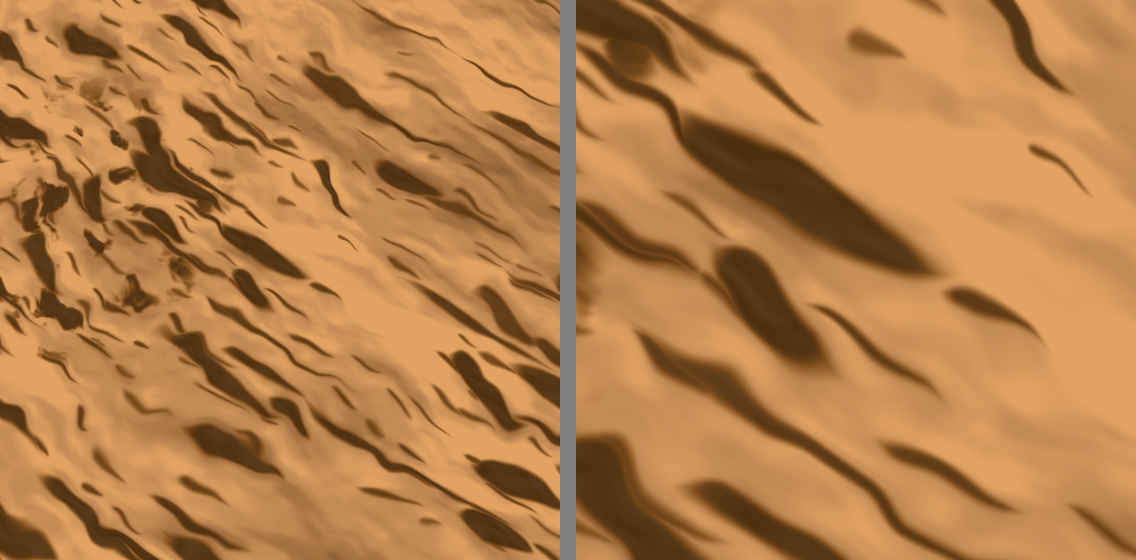
Left: the whole. Right: its middle third, enlarged.
Write a three.js fragment shader that draws this texture.

```glsl
// Wind-cut sand in low warm light, receding towards the top.
// Soft tapered shadows are scattered in cells on a rotated, perspective ground,
// over sand shaded by the slope of stretched fractal noise.
varying vec2 vUv;

float hash(vec2 p) {
  return fract(sin(dot(p, vec2(127.1, 311.7))) * 43758.5453);
}

float noise(vec2 p) {
  vec2 i = floor(p);
  vec2 f = fract(p);
  f = f * f * (3.0 - 2.0 * f);
  return mix(mix(hash(i), hash(i + vec2(1.0, 0.0)), f.x),
             mix(hash(i + vec2(0.0, 1.0)), hash(i + 1.0), f.x), f.y);
}

float fbm(vec2 p) {
  float sum = 0.0;
  float amp = 0.53;
  for (int i = 0; i < 4; i++) {
    sum += amp * noise(p);
    p = mat2(1.6, 1.2, -1.2, 1.6) * p + 3.7;
    amp *= 0.5;
  }
  return sum;
}

// Foreshortened ground, turned so that x runs along the ridges
vec2 groundPlane(vec2 uv) {
  float depth = 1.0 - 0.5 * uv.y;
  vec2 g = vec2((uv.x - 0.5) / depth, -log(depth) / 0.5);
  return mat2(0.85, 0.53, -0.53, 0.85) * g;
}

// One scatter of tapered hollows: x is shadow, y the sunlit lip, z the dim halo
vec3 hollows(vec2 p, vec2 cell, float thickness, float density, float seed) {
  vec2 grid = p / cell;
  vec3 result = vec3(0.0);
  for (int j = -1; j <= 1; j++) {
    for (int i = -1; i <= 1; i++) {
      vec2 id = floor(grid) + vec2(float(i), float(j));
      vec2 key = id + seed;
      vec2 jitter = vec2(hash(key + 5.3), hash(key + 9.1));
      vec2 d = (grid - id - 0.2 - 0.6 * jitter) * cell;
      float size = hash(key + 2.7);
      float t = clamp(d.x / (cell.x * mix(0.3, 0.8, size)), -1.5, 1.5);
      d.y += thickness * (jitter.x - 0.3) * 1.5 * sin(2.6 * t);

      // Blunt upper end and a thin tail down the slope
      float width = thickness * mix(0.55, 1.25, hash(key + 7.9));
      float halfWidth = width * (1.0 - t * t) * max(0.3, 1.0 - 0.6 * t);
      float soft = 0.18 * width + 0.005;
      float ends = 1.0 - smoothstep(0.55, 1.05, abs(t));
      float edge = abs(d.y) - halfWidth;
      float shade = ends * (1.0 - smoothstep(-soft, soft, edge));
      float lipOffset = (d.y - halfWidth - 1.5 * width) / (1.6 * width);
      float lip = ends * exp(-lipOffset * lipOffset);
      float halo = ends * (1.0 - smoothstep(0.0, 1.3 * width + 0.004, edge));

      // Fewer and fainter hollows towards the far right
      float near = 1.0 - smoothstep(0.1, 1.5, id.y * cell.y);
      float present = step(hash(key + 1.1), density * mix(0.25, 1.4, near));
      float strength = mix(0.7, 1.0, hash(key + 3.9)) * mix(0.7, 1.0, near);
      result = max(result, present * strength * vec3(shade, lip, halo));
    }
  }
  return result;
}

vec3 sandColor(float tone) {
  vec3 dusk = vec3(0.54, 0.37, 0.21);
  vec3 dull = vec3(0.655, 0.45, 0.26);
  vec3 plain = vec3(0.76, 0.54, 0.33);
  vec3 sunlit = vec3(0.885, 0.64, 0.385);
  vec3 color = mix(dusk, dull, smoothstep(-0.35, 0.1, tone));
  color = mix(color, plain, smoothstep(0.08, 0.5, tone));
  return mix(color, sunlit, smoothstep(0.45, 0.95, tone));
}

void main() {
  vec2 ground = groundPlane(vUv);

  // Bend the ridges and roughen their edges
  vec2 p = ground;
  p += 0.06 * (vec2(noise(ground * 5.0), noise(ground * 5.0 + 31.0)) - 0.5);
  p += 0.022 * (vec2(noise(ground * 23.0), noise(ground * 23.0 + 17.0)) - 0.5);

  // Broad hollows, long ridge lines and small nicks
  vec3 broad = hollows(p, vec2(0.25, 0.16), 0.026, 0.5, 13.0);
  vec3 ridges = hollows(p + 0.07, vec2(0.34, 0.13), 0.0095, 0.48, 47.0);
  vec3 nicks = hollows(p + 0.03, vec2(0.1, 0.065), 0.0065, 0.45, 83.0);
  float shadow = max(broad.x, max(0.95 * ridges.x, 0.7 * nicks.x));
  float lip = max(broad.y, max(0.6 * ridges.y, 0.4 * nicks.y));
  float halo = max(broad.z, max(0.8 * ridges.z, 0.6 * nicks.z));

  // Trampled, pitted patch on the left
  vec2 fromPatch = (vUv - vec2(0.1, 0.6)) / vec2(0.3, 0.24);
  float patchMask = exp(-dot(fromPatch, fromPatch));
  float pits = smoothstep(0.57, 0.78, fbm(p * vec2(12.0, 18.0)) + 0.1 * patchMask);
  shadow = max(shadow, 0.9 * pits * smoothstep(0.15, 0.6, patchMask));

  // Slope shading, large swells and fine streaks
  vec2 stretch = vec2(5.0, 11.0);
  float slope = fbm(p * stretch) - fbm((p + vec2(-0.01, 0.028)) * stretch);
  float swell = fbm(ground * vec2(2.5, 5.5) + 8.0) - 0.5;
  float streaks = noise(p * vec2(28.0, 90.0)) - 0.5;
  float tone = 0.54 + 1.7 * slope + 1.6 * swell + 0.14 * streaks;
  tone += 0.3 * lip * (1.0 - halo) - 0.28 * halo;
  vec3 color = sandColor(tone);

  // Warm edge first, then the deep shade
  vec3 warmShade = vec3(0.48, 0.29, 0.1);
  vec3 deepShade = vec3(0.325, 0.205, 0.08) + 0.05 * streaks;
  color = mix(color, warmShade, smoothstep(0.0, 0.6, shadow));
  color = mix(color, deepShade, smoothstep(0.4, 0.8, shadow));
  gl_FragColor = vec4(color, 1.0);
}
```
